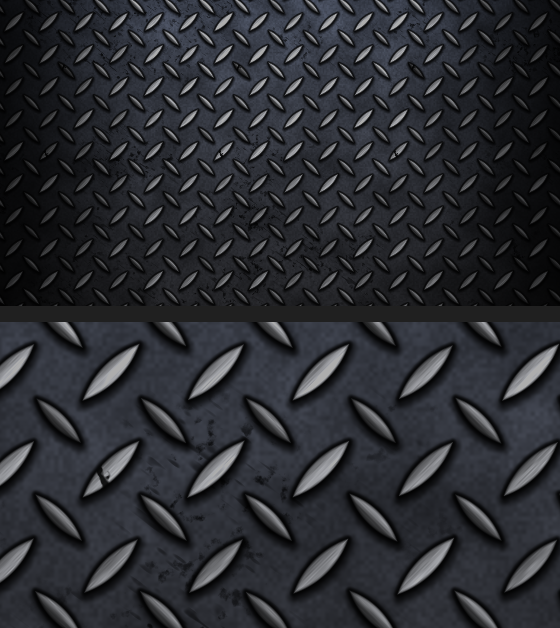
Top: the whole. Bottom: its middle third, enlarged.
This texture is drawn by a Shadertoy shader. Its source:

```glsl
float hash(vec2 p) {
    vec3 q = fract(vec3(p.xyx) * 0.1031);
    q += dot(q, q.yzx + 33.33);
    return fract((q.x + q.y) * q.z);
}

float noise(vec2 p) {
    vec2 i = floor(p), f = fract(p);
    f = f * f * (3.0 - 2.0 * f);
    return mix(mix(hash(i), hash(i + vec2(1, 0)), f.x),
               mix(hash(i + vec2(0, 1)), hash(i + vec2(1, 1)), f.x), f.y);
}

float fbm(vec2 p) {
    float sum = 0.0, amp = 0.5;
    for (int i = 0; i < 5; i++) {
        sum += amp * noise(p);
        p = mat2(1.6, 1.2, -1.2, 1.6) * p + 7.3;
        amp *= 0.5;
    }
    return sum;
}

// Signed distance to a pointed lens standing along y
float lens(vec2 p, float halfWidth, float halfLength) {
    p = abs(p);
    float d = 0.5 * (halfLength * halfLength - halfWidth * halfWidth) / halfWidth;
    vec3 arc = halfLength * p.x < d * (p.y - halfLength)
        ? vec3(0.0, halfLength, 0.0) : vec3(-d, 0.0, d + halfWidth);
    return length(p - arc.xy) - arc.z;
}

// Lays one diagonal family of raised lugs over the plate
vec3 addLugs(vec3 color, vec2 p, float slope, vec2 size, vec2 wornCell, float light) {
    vec2 pitch = vec2(0.1143, 0.1056);
    vec2 grid = p / pitch;
    vec2 cell = floor(grid + 0.5);
    vec2 local = (grid - cell) * pitch;
    float rnd = hash(cell + 40.0 + slope * 9.0);
    float px = 1.0 / iResolution.y;

    vec2 along = normalize(vec2(1.0, slope));
    mat2 toLug = transpose(mat2(vec2(along.x, -along.y), along));
    vec2 q = toLug * local;
    size *= 0.95 + 0.1 * rnd;
    float d = lens(q, size.x, size.y);
    float shadow = lens(toLug * (local + vec2(-0.001, 0.004)), size.x, size.y);

    // Cast shadow and dark groove
    color *= 1.0 - 0.72 * smoothstep(0.012, 0.0, shadow);
    color *= 1.0 - 0.75 * smoothstep(0.006, 0.001, d);

    // Brushed face with one lit flank
    float side = q.x / size.x;
    float face = slope > 0.0
        ? mix(0.42, 0.64, smoothstep(-0.8, 0.5, side))
        : mix(0.2, 0.6, smoothstep(-0.5, 0.6, side));
    face *= 0.8 + 0.25 * rnd + 0.25 * (noise(q * vec2(700, 60) + cell * 17.0) - 0.5);
    face *= 0.55 + 0.45 * smoothstep(0.0, -0.003, d);

    // Chipped lugs recur every fifth column
    if (mod(cell.x, 5.0) == wornCell.x && cell.y == wornCell.y) {
        float gouge = abs(q.y + 0.012 + 0.35 * q.x + 0.008 * (noise(q * 250.0) - 0.5));
        face *= mix(0.12, 1.0, smoothstep(0.002, 0.006, gouge));
        face *= slope > 0.0 ? 1.0 : 0.55;
    }
    vec3 steel = vec3(0.98, 0.99, 1.02) * face * (0.2 + 0.95 * sqrt(light) * light + 0.25 * light);
    return mix(color, min(steel, vec3(0.68)), smoothstep(px, -px, d));
}

void mainImage(out vec4 fragColor, in vec2 fragCoord) {
    vec2 p = fragCoord / iResolution.y;
    vec2 uv = fragCoord / iResolution.xy;

    // Overhead lamp: bright top centre, dark flanks
    float flank = smoothstep(-0.03, 0.34, min(uv.x, 1.0 - uv.x));
    float light = (0.15 + 0.85 * flank) * mix(0.5, 1.0, pow(uv.y, 1.2));

    // Mottled blue-grey plate
    float mottle = fbm(p * 11.0);
    vec3 tint = mix(vec3(0.26, 0.265, 0.29), vec3(0.27, 0.295, 0.355), uv.y);
    vec3 color = tint * light * (0.62 + 0.75 * mottle);
    color *= 0.88 + 0.24 * noise(p * 210.0);

    // Pits and fine scratches gathered in patches
    float patches = smoothstep(0.4, 0.7, fbm(p * 6.0 + 31.0));
    float pits = smoothstep(0.6, 0.8, fbm(p * 75.0));
    float scratches = smoothstep(0.75, 0.95, noise(mat2(0.8, 0.6, -0.6, 0.8) * p * vec2(45, 190)));
    color *= 1.0 - patches * max(0.75 * pits, 0.45 * scratches);

    // Large rising lugs, smaller falling lugs half a pitch away
    float lugLight = 0.12 + 0.88 * light;
    color = addLugs(color, p - vec2(0.0452, 0.612), 1.0, vec2(0.0096, 0.0415), vec2(1, -1), lugLight);
    color = addLugs(color, p - vec2(0.1024, 0.6648), -1.0, vec2(0.0080, 0.0350), vec2(1, 1), lugLight);

    fragColor = vec4(color, 1.0);
}
```
